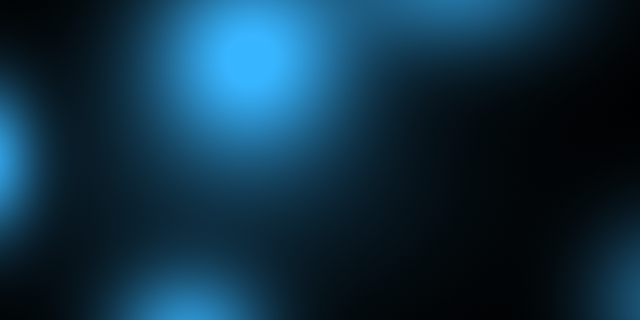
Give the GLSL for this background, as a WebGL 1 fragment shader.

```glsl
precision highp float;
// Soft blue glows drifting out of a black background.

uniform vec2 u_resolution;

// Space: x runs 0..2 and y runs 0..1, origin at the lower left.
const vec2 CANVAS = vec2(2.0, 1.0);
const vec3 GLOW_COLOR = vec3(0.22, 0.71, 1.0);

// Each glow: center in xy, horizontal and vertical spread in zw.
const vec4 MAIN_GLOW   = vec4(0.78, 0.83, 0.22, 0.22);
const vec4 LEFT_GLOW   = vec4(-0.05, 0.50, 0.11, 0.165);
const vec4 BOTTOM_GLOW = vec4(0.59, -0.06, 0.17, 0.15);
const vec4 TOP_GLOW    = vec4(1.43, 1.06, 0.25, 0.16);
const vec4 CORNER_GLOW = vec4(2.08, 0.05, 0.17, 0.19);
const vec4 HAZE        = vec4(0.72, 0.45, 0.48, 0.30);

const float MAIN_POWER   = 0.96;
const float LEFT_POWER   = 0.88;
const float BOTTOM_POWER = 0.80;
const float TOP_POWER    = 0.65;
const float CORNER_POWER = 0.50;
const float HAZE_POWER   = 0.19;

// Elliptical Gaussian falloff, 1 at the center.
float glow(vec2 p, vec4 shape) {
    vec2 d = (p - shape.xy) / shape.zw;
    return exp(-0.5 * dot(d, d));
}

// Fine noise that hides banding in the dark gradients.
float hash(vec2 p) {
    return fract(sin(dot(p, vec2(12.99, 78.23))) * 43758.5);
}

void main() {
    vec2 p = gl_FragCoord.xy / u_resolution * CANVAS;

    // Overlapping lights add up.
    float light = MAIN_POWER * glow(p, MAIN_GLOW)
                + LEFT_POWER * glow(p, LEFT_GLOW)
                + BOTTOM_POWER * glow(p, BOTTOM_GLOW)
                + TOP_POWER * glow(p, TOP_GLOW)
                + CORNER_POWER * glow(p, CORNER_GLOW)
                + HAZE_POWER * glow(p, HAZE);

    vec3 color = GLOW_COLOR * min(light, 1.0);
    color += (hash(p) - 0.5) / 255.0;
    gl_FragColor = vec4(color, 1.0);
}
```
